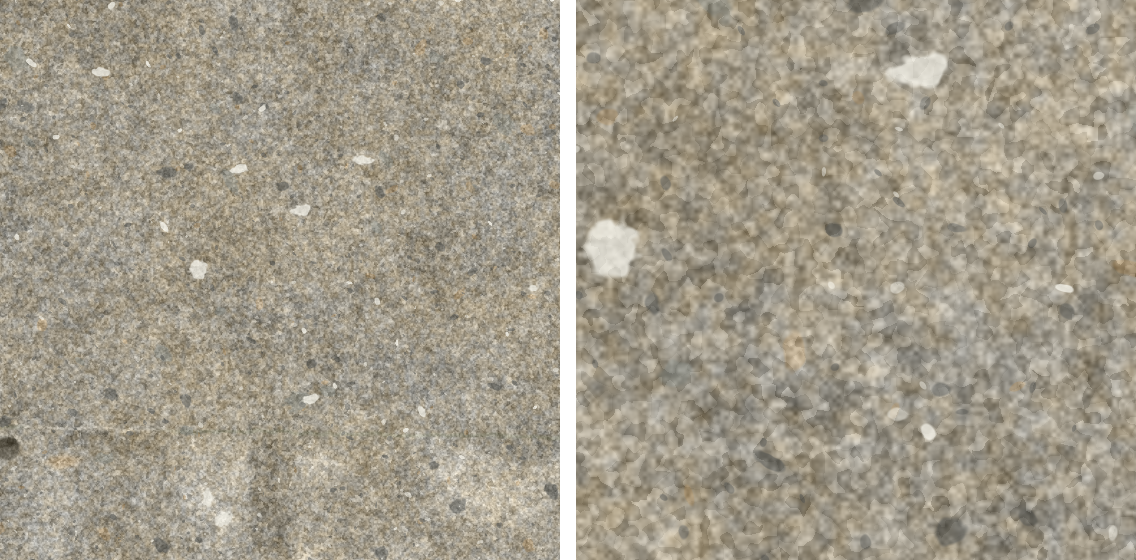
Left: the whole. Right: its middle third, enlarged.
Give the GLSL for this texture, as a three.js fragment shader.

```glsl
varying vec2 vUv;

const vec3 CONCRETE = vec3(0.630, 0.602, 0.540);
const vec3 WARM_TINT = vec3(0.030, 0.004, -0.040);
const vec3 WHITE_CHIP = vec3(0.90, 0.89, 0.85);
const vec3 DARK_CHIP = vec3(0.41, 0.41, 0.39);
const vec3 GREY_STONE = vec3(0.56, 0.57, 0.54);
const vec3 OCHRE = vec3(0.69, 0.58, 0.42);
const vec3 MOSS = vec3(0.52, 0.53, 0.44);
const vec3 HOLE = vec3(0.36, 0.34, 0.29);
const float GRAIN_CELLS = 135.0;
const float GRAIN_CONTRAST = 0.14;
const float SEAM_LEFT = 0.236;
const float SEAM_SLOPE = -0.020;
const vec2 JOINT = vec2(0.447, 0.523);
const vec2 HOLE_CENTRE = vec2(0.014, 0.199);
const float HOLE_RADIUS = 0.022;

float hash(vec2 p) {
  vec3 q = fract(vec3(p.xyx) * 0.1031);
  q += dot(q, q.yzx + 33.33);
  return fract((q.x + q.y) * q.z);
}

vec2 hash2(vec2 p) {
  return vec2(hash(p), hash(p + 57.3));
}

// Value noise centred on zero
float noise(vec2 p) {
  vec2 i = floor(p);
  vec2 f = fract(p);
  f = f * f * (3.0 - 2.0 * f);
  float low = mix(hash(i), hash(i + vec2(1.0, 0.0)), f.x);
  float high = mix(hash(i + vec2(0.0, 1.0)), hash(i + 1.0), f.x);
  return mix(low, high, f.y) - 0.5;
}

// Packed sand: x is the tone of the nearest grain, y its distance
vec2 sandGrain(vec2 p) {
  vec2 cell = floor(p);
  vec2 nearest = vec2(0.0, 8.0);
  for (int y = -1; y <= 1; y++) {
    for (int x = -1; x <= 1; x++) {
      vec2 id = cell + vec2(float(x), float(y));
      float d = length(id + hash2(id) - p);
      if (d < nearest.y) nearest = vec2(hash(id + 19.7) - 0.5, d);
    }
  }
  return nearest;
}

// Coverage of scattered, ragged, elongated chips; radius is (least, extra)
float chips(vec2 uv, float cells, float density, vec2 radius, float tilt, float seed) {
  vec2 p = uv * cells;
  vec2 cell = floor(p);
  float ragged = 0.5 * noise(uv * 95.0 + seed) + 0.4 * noise(uv * 210.0 + seed);
  float cover = 0.0;
  for (int y = -1; y <= 1; y++) {
    for (int x = -1; x <= 1; x++) {
      vec2 id = cell + vec2(float(x), float(y));
      vec2 key = id + seed;
      float present = step(hash(key + 3.1), density);
      float angle = -0.4 + tilt * (hash(key + 7.9) - 0.5);
      float size = radius.x + radius.y * pow(hash(key + 11.3), 4.0);
      vec2 d = (p - id - hash2(key)) / cells;
      float c = cos(angle);
      float s = sin(angle);
      d = vec2(c * d.x + s * d.y, c * d.y - s * d.x);
      d.y /= mix(0.38, 0.85, hash(key + 23.7));
      float edge = length(d) / size + ragged;
      cover = max(cover, present * (1.0 - smoothstep(0.78, 1.15, edge)));
    }
  }
  return cover;
}

void main() {
  vec2 uv = vUv;

  // Sand, fine grit and broad stains
  vec2 warp = vec2(noise(uv * 190.0), noise(uv * 190.0 + 41.0));
  vec2 grain = sandGrain(uv * GRAIN_CELLS + 0.8 * warp);
  float tone = GRAIN_CONTRAST * (grain.x - 0.45 * (grain.y - 0.42));
  tone += 0.17 * noise(uv * 235.0 + 5.0) + 0.16 * noise(uv * 390.0 + 9.0);
  tone += 0.11 * noise(uv * 58.0 + 13.0) + 0.06 * noise(uv * 19.0 + 17.0);
  tone += 0.06 * noise(uv * 5.0 + 21.0) + 0.03 * (uv.x - 0.5);
  float warmth = 1.3 * noise(uv * 110.0 + 31.0) + 0.8 * noise(uv * 9.0 + 37.0);
  vec3 color = CONCRETE + tone + WARM_TINT * warmth;

  // Seam with a shaded groove, a worn pale lip and a joint below it
  float wobble = 0.006 * noise(uv * 24.0) + 0.005 * noise(uv * 80.0);
  float rise = uv.y - SEAM_LEFT - SEAM_SLOPE * uv.x + wobble;
  float below = 1.0 - smoothstep(-0.012, 0.0, rise);
  float groove = below * smoothstep(-0.055, -0.025, rise);
  float lip = 1.0 - smoothstep(0.001, 0.006, abs(rise - 0.002));
  float worn = smoothstep(0.02, 0.06, uv.x) * (1.0 - smoothstep(0.26, 0.34, uv.x));
  float x = uv.x + 2.0 * wobble;
  float joint = smoothstep(JOINT.x - 0.008, JOINT.x + 0.008, x);
  joint *= 1.0 - smoothstep(JOINT.y - 0.008, JOINT.y + 0.008, x);
  joint *= below;
  float pale = below * (1.0 - joint) * smoothstep(-0.1, 0.4, noise(uv * 11.0 + 4.0));
  color += 0.09 * pale - 0.055 * max(groove * 0.8, joint);
  color += 0.13 * lip * worn * (0.7 + noise(uv * 70.0));
  color = mix(color, MOSS + tone, 0.4 * lip * (1.0 - worn));
  float rust = length((uv - vec2(0.115, 0.175)) / vec2(0.032, 0.014));
  color = mix(color, OCHRE + tone, 0.6 * (1.0 - smoothstep(0.4, 1.3, rust + 40.0 * wobble)));

  // Stones and chips, from dull to bright
  color = mix(color, GREY_STONE + 0.6 * tone, 0.6 * chips(uv, 9.0, 0.22, vec2(0.010, 0.018), 1.5, 71.0));
  color = mix(color, OCHRE + tone, 0.5 * chips(uv, 24.0, 0.12, vec2(0.005, 0.010), 3.0, 83.0));
  color = mix(color, DARK_CHIP + 0.5 * tone, 0.72 * chips(uv, 16.0, 0.28, vec2(0.006, 0.012), 1.8, 101.0));
  color = mix(color, DARK_CHIP + 0.5 * tone, 0.6 * chips(uv, 44.0, 0.12, vec2(0.003, 0.003), 3.0, 127.0));
  color = mix(color, WHITE_CHIP + 0.4 * tone, 0.6 * chips(uv, 40.0, 0.08, vec2(0.0025, 0.004), 3.0, 149.0));
  color = mix(color, WHITE_CHIP + 0.3 * tone, 0.92 * chips(uv, 12.0, 0.26, vec2(0.005, 0.016), 2.6, 173.0));

  // Round drilled hole at the left edge
  float hole = length(uv - HOLE_CENTRE) / HOLE_RADIUS + 8.0 * wobble;
  float shade = 0.12 * (uv.y - HOLE_CENTRE.y) / HOLE_RADIUS;
  color = mix(color, HOLE + 0.5 * tone - shade, 0.9 * (1.0 - smoothstep(0.8, 1.1, hole)));

  gl_FragColor = vec4(clamp(color, 0.0, 1.0), 1.0);
}
```
